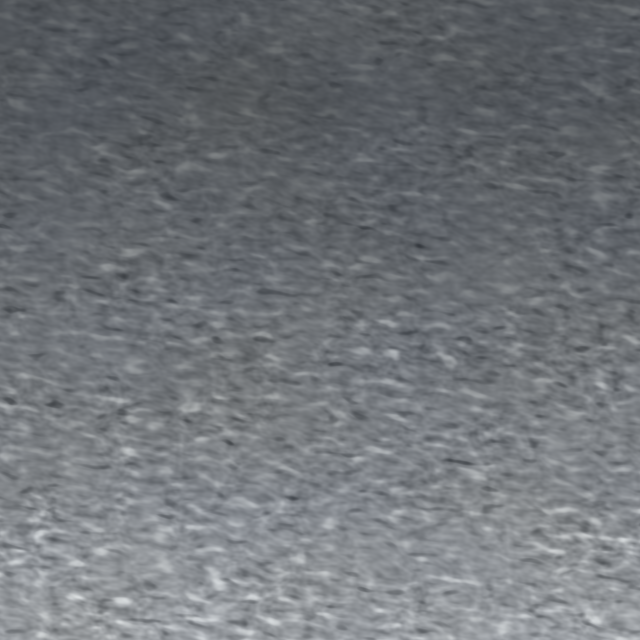
Write a Shadertoy shader that draws this texture.

```glsl
float hash(vec2 p) {
    vec3 q = fract(vec3(p.xyx) * 0.1031);
    q += dot(q, q.yzx + 33.33);
    return fract((q.x + q.y) * q.z);
}

vec2 randomSlope(vec2 cell) {
    float angle = 6.2832 * hash(cell);
    return vec2(cos(angle), sin(angle));
}

// Gradient noise, roughly -0.7 to 0.7
float noise(vec2 p) {
    vec2 i = floor(p), f = p - i;
    vec2 u = f * f * f * (f * (f * 6.0 - 15.0) + 10.0);
    vec2 e = vec2(1.0, 0.0);
    float low = mix(dot(randomSlope(i), f), dot(randomSlope(i + e), f - e), u.x);
    float high = mix(dot(randomSlope(i + e.yx), f - e.yx), dot(randomSlope(i + 1.0), f - 1.0), u.x);
    return mix(low, high, u.y);
}

void mainImage(out vec4 fragColor, in vec2 fragCoord) {
    vec2 uv = fragCoord / iResolution.xy;
    float nearness = 1.0 - uv.y;

    // Light falls off towards the top, with broad uneven patches
    float light = 0.318 + 0.305 * pow(nearness, 1.32);
    light += 0.03 * noise(uv * vec2(2.5, 5.0) + 3.0);
    light += 0.025 * noise(uv * vec2(7.0, 15.0) + 31.0);
    light += 0.025 * smoothstep(0.8, 1.0, uv.y) * (0.4 + uv.x);

    // Flat strokes, slightly falling to the right and gently warped
    vec2 p = uv + vec2(0.0, 0.12 * uv.x);
    p += vec2(0.012, 0.004) * vec2(noise(uv * 17.0 + 40.0), noise(uv * 23.0 + 80.0));
    float strokes = noise(p * vec2(22.0, 64.0) + 11.0);
    float shortStrokes = noise(p * vec2(40.0, 92.0) + 57.0);
    float grain = noise(p * vec2(90.0, 150.0) + 140.0);
    float patches = 0.9 + 0.6 * noise(uv * vec2(6.0, 10.0) + 21.0);

    float relief = 0.085 * strokes + 0.1 * shortStrokes + 0.055 * grain;

    // Soft bright glints and dark pits
    float glints = smoothstep(0.15, 0.65, strokes + 0.5 * shortStrokes);
    float pits = smoothstep(0.2, 0.65, noise(p * vec2(28.0, 78.0) + 211.0) - 0.5 * shortStrokes);
    relief += 0.07 * glints - 0.075 * pits;
    light += relief * patches * mix(0.6, 1.5, smoothstep(0.0, 1.0, nearness));

    // Cool grey with faint warm and blue drifts
    float drift = noise(uv * vec2(4.0, 7.0) + 65.0);
    vec3 tint = vec3(-0.012, 0.004, 0.022) + vec3(-0.004, 0.0, 0.013) * drift;
    tint -= vec3(0.0, 0.0, 0.007) * glints;
    fragColor = vec4(clamp(light + tint, 0.0, 1.0), 1.0);
}
```
